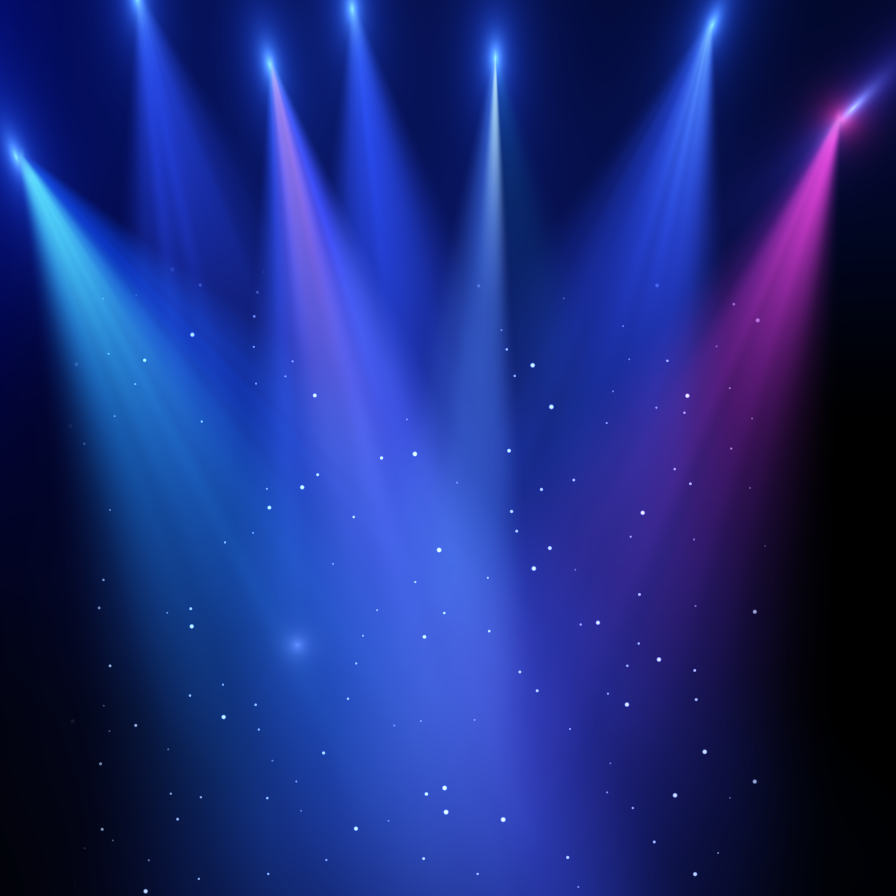
A WebGL 1 fragment shader for this background:

```glsl
precision highp float;
// Seven coloured stage spotlights crossing in blue haze with drifting sparkles.
uniform vec2 u_resolution;

// Lamp positions, left to right
const vec2 LAMP_CYAN = vec2(0.018, 0.825);
const vec2 LAMP_BLUE_A = vec2(0.153, 1.002);
const vec2 LAMP_PINK = vec2(0.301, 0.928);
const vec2 LAMP_BLUE_B = vec2(0.393, 0.990);
const vec2 LAMP_WHITE = vec2(0.553, 0.935);
const vec2 LAMP_BLUE_C = vec2(0.795, 0.972);
const vec2 LAMP_MAGENTA = vec2(0.940, 0.867);

// Palette
const vec3 NAVY = vec3(0.005, 0.03, 0.17);
const vec3 HAZE = vec3(0.055, 0.10, 0.43);
const vec3 BLUE = vec3(0.13, 0.22, 0.85);
const vec3 VIOLET_BLUE = vec3(0.20, 0.23, 0.92);
const vec3 AZURE = vec3(0.06, 0.32, 0.62);
const vec3 DEEP_AZURE = vec3(0.03, 0.17, 0.65);
const vec3 CYAN = vec3(0.25, 0.72, 0.85);
const vec3 PINK = vec3(0.46, 0.18, 0.25);
const vec3 SKY = vec3(0.17, 0.30, 0.68);
const vec3 ICE = vec3(0.55, 0.70, 0.65);
const vec3 TEAL = vec3(0.01, 0.10, 0.12);
const vec3 PURPLE = vec3(0.33, 0.07, 0.42);
const vec3 MAGENTA = vec3(0.85, 0.18, 0.68);
const vec3 FLARE = vec3(0.10, 0.25, 0.90);

const float STREAKS = 0.22;
const float STAR_CELLS = 29.0;
const float STAR_CHANCE = 0.32;

float hash(vec2 p) {
  vec3 q = fract(vec3(p.xyx) * 0.1031);
  q += dot(q, q.yzx + 33.33);
  return fract((q.x + q.y) * q.z);
}

float noise(vec2 p) {
  vec2 i = floor(p), f = fract(p);
  f = f * f * (3.0 - 2.0 * f);
  return mix(mix(hash(i), hash(i + vec2(1.0, 0.0)), f.x),
             mix(hash(i + vec2(0.0, 1.0)), hash(i + vec2(1.0)), f.x), f.y);
}

vec3 screen(vec3 a, vec3 b) {
  return 1.0 - (1.0 - a) * (1.0 - min(b, 1.0));
}

// Downward cone; slopes = sideways drift of left edge, ridge and right edge
vec3 beam(vec3 col, vec2 p, vec2 lamp, vec3 tint, vec3 slopes, float reach) {
  float drop = lamp.y - p.y;
  float t = max(drop, 0.0) + 0.012;
  float s = (p.x - lamp.x) / t - slopes.y;
  float side = s < 0.0 ? s / (slopes.x - slopes.y) : s / (slopes.z - slopes.y);
  float profile = 1.0 - smoothstep(0.08, 1.1, side);
  float streak = 1.0 + STREAKS * (noise(vec2(s * 22.0, t * 3.0) + lamp * 50.0) - 0.5);
  float fade = exp(-t * t / (reach * reach)) * smoothstep(-0.015, 0.025, drop);
  return screen(col, tint * profile * streak * fade);
}

// Bright point stretched along the beam, with a coloured halo
vec3 flare(vec3 col, vec2 p, vec2 lamp, float lean, vec3 tint) {
  vec2 q = p - lamp;
  q.x += lean * q.y;
  float r = length(q * vec2(1.6, 0.65));
  return screen(col, tint * exp(-r / 0.042) + vec3(0.45, 0.7, 0.7) * exp(-r / 0.010));
}

// One jittered sparkle per chosen grid cell
float stars(vec2 p) {
  vec2 cell = floor(p * STAR_CELLS);
  vec2 jitter = 0.15 + 0.7 * vec2(hash(cell + 3.7), hash(cell + 19.3));
  float size = hash(cell + 41.9);
  float radius = mix(0.0017, 0.0038, size * size);
  float d = length(p - (cell + jitter) / STAR_CELLS);
  float lit = step(hash(cell + 71.2), STAR_CHANCE);
  return lit * mix(0.3, 1.0, size) * (1.0 - smoothstep(radius * 0.3, radius, d));
}

void main() {
  vec2 p = gl_FragCoord.xy / u_resolution;

  // Dark hall, side glow and central haze
  vec3 col = NAVY * smoothstep(0.5, 0.85, p.y);
  col += vec3(0.0, 0.005, 0.22) * exp(-p.x * 6.0) * smoothstep(0.1, 0.75, p.y);
  vec2 h = (p - vec2(0.50, 0.26)) / vec2(0.34, 0.55);
  float smoke = 0.65 * noise(p * 6.0) + 0.35 * noise(p * 14.0 + 5.0);
  col += HAZE * exp(-dot(h, h)) * (0.8 + 0.4 * smoke) * (1.0 - smoothstep(0.8, 0.95, p.x));

  // Wide beam bodies
  col = beam(col, p, LAMP_BLUE_A, BLUE, vec3(-0.07, 0.14, 0.65), 0.38);
  col = beam(col, p, LAMP_BLUE_B, BLUE, vec3(-0.13, 0.10, 0.44), 0.55);
  col = beam(col, p, LAMP_CYAN, AZURE, vec3(0.12, 0.40, 0.90), 0.68);
  col = beam(col, p, LAMP_CYAN, DEEP_AZURE, vec3(0.25, 0.80, 1.40), 0.50);
  col = beam(col, p, LAMP_PINK, VIOLET_BLUE, vec3(0.08, 0.29, 0.49), 0.90);
  col = beam(col, p, LAMP_PINK, BLUE, vec3(-0.07, 0.08, 0.30), 0.62);
  col = beam(col, p, LAMP_WHITE, SKY, vec3(-0.24, -0.02, 0.06), 0.65);
  col = beam(col, p, LAMP_WHITE, TEAL, vec3(0.0, 0.10, 0.36), 0.35);
  col = beam(col, p, LAMP_BLUE_C, BLUE, vec3(-0.75, -0.18, 0.05), 0.52);
  col = beam(col, p, LAMP_MAGENTA, PURPLE, vec3(-0.85, -0.36, -0.04), 0.54);

  // Hot cores near the lamps
  col = beam(col, p, LAMP_CYAN, CYAN, vec3(0.16, 0.50, 0.86), 0.21);
  col = beam(col, p, LAMP_PINK, PINK, vec3(0.02, 0.18, 0.34), 0.32);
  col = beam(col, p, LAMP_WHITE, ICE, vec3(-0.10, 0.0, 0.07), 0.17);
  col = beam(col, p, LAMP_BLUE_C, SKY, vec3(-0.45, -0.17, 0.04), 0.17);
  col = beam(col, p, LAMP_MAGENTA, MAGENTA, vec3(-0.64, -0.34, -0.06), 0.21);

  // Lamp flares
  col = flare(col, p, LAMP_CYAN, 0.3, FLARE);
  col = flare(col, p, LAMP_BLUE_A, 0.1, FLARE);
  col = flare(col, p, LAMP_PINK, 0.15, FLARE);
  col = flare(col, p, LAMP_BLUE_B, 0.05, FLARE);
  col = flare(col, p, LAMP_WHITE, 0.0, FLARE);
  col = flare(col, p, LAMP_BLUE_C, -0.3, FLARE);
  col = flare(col, p, LAMP_MAGENTA + 0.012, -0.9, vec3(0.22, 0.16, 0.75));
  col = screen(col, vec3(0.9, 0.05, 0.1) * exp(-length(p - LAMP_MAGENTA) / 0.016));
  // Sparkles and one soft mote
  float zone = smoothstep(0.07, 0.13, p.x) * (1.0 - smoothstep(0.83, 0.87, p.x));
  col += vec3(0.75, 0.85, 0.95) * stars(p) * zone * (1.0 - smoothstep(0.60, 0.72, p.y));
  col += vec3(0.25, 0.25, 0.30) * exp(-length(p - vec2(0.332, 0.28)) / 0.010);
  gl_FragColor = vec4(min(col, 1.0), 1.0);
}
```
